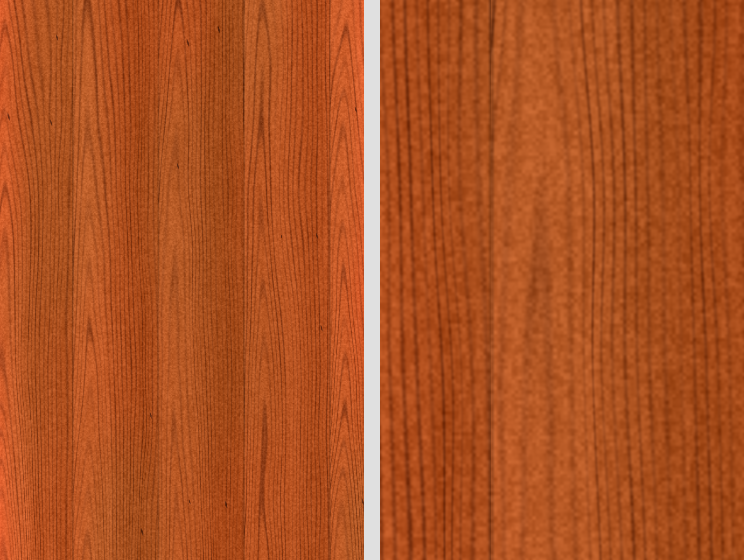
Left, the full canvas; right, a detail of the centre.
This texture is drawn by a WebGL 2 fragment shader. Its source:

```glsl
#version 300 es
precision highp float;
// Cherry wood boards: upright grain with arched growth rings, pores and warm edges.
uniform vec2 u_resolution;
out vec4 fragColor;

float hash(vec2 p) {
    vec3 q = fract(vec3(p.xyx) * 0.1031);
    q += dot(q, q.yzx + 33.33);
    return fract((q.x + q.y) * q.z);
}

float noise(vec2 p) {
    vec2 i = floor(p), f = fract(p);
    f = f * f * (3.0 - 2.0 * f);
    return mix(mix(hash(i), hash(i + vec2(1, 0)), f.x),
               mix(hash(i + vec2(0, 1)), hash(i + vec2(1, 1)), f.x), f.y);
}

// Distance-like field whose level lines are arches that straighten away from the axis.
float ringField(vec2 p, float seed) {
    float axis = 0.018 + 0.016 * hash(vec2(seed, 3.0));
    axis += 0.014 * (noise(vec2(p.y * 3.0, seed)) - 0.5);
    float dx = p.x - axis;
    float slope = mix(0.035, 0.085, hash(vec2(seed, 8.0)));
    float field = sqrt(dx * dx + 0.00008);
    field += slope * (p.y - 0.5) * exp(-dx * dx / 0.004);
    field += 0.022 * (noise(vec2(p.x * 13.0 + seed * 7.0, p.y * 3.2)) - 0.5);
    field += 0.005 * (noise(vec2(p.x * 45.0, p.y * 9.0 + seed * 5.0)) - 0.5);
    return field;
}

// Short dark ticks, one possible per cell.
float flecks(vec2 p) {
    vec2 cell = floor(p / 0.075);
    vec2 center = 0.2 + 0.6 * vec2(hash(cell + 11.0), hash(cell + 27.0));
    vec2 d = p - (cell + center) * 0.075;
    d.x += d.y * 0.25;
    float size = 0.6 + 0.6 * hash(cell + 41.0);
    float shape = length(d / (vec2(0.0022, 0.008) * size));
    return step(0.86, hash(cell + 5.0)) * (1.0 - smoothstep(0.3, 1.0, shape));
}

void main() {
    vec2 p = gl_FragCoord.xy / u_resolution.y;
    float aspect = u_resolution.x / u_resolution.y;

    // Boards
    const float boardWidth = 0.153;
    float boardPos = (p.x - 0.13) / boardWidth;
    float board = floor(boardPos);
    float across = fract(boardPos);
    float seed = board + 5.0;
    vec2 local = vec2(across * boardWidth, p.y);

    // Growth rings, each with its own strength
    float rings = ringField(local, seed) * 135.0;
    rings += 1.2 * noise(vec2(rings * 0.35, seed));
    float ringId = floor(rings);
    float phase = fract(rings);
    float line = pow(0.5 - 0.5 * cos(6.28318 * phase), 3.0);
    line *= 0.3 + 0.7 * hash(vec2(ringId + 60.0, seed));
    line *= 0.6 + 0.6 * noise(vec2(p.x * 60.0, p.y * 14.0));
    float bands = noise(vec2(rings * 0.3, seed + 20.0)) - 0.5;

    // Fibres and pores
    float fibre = noise(vec2(p.x * 230.0, p.y * 12.0)) - 0.5;
    float streak = noise(vec2(p.x * 400.0, p.y * 60.0)) - 0.5;
    float speckle = noise(p * 330.0) + noise(p * 480.0 + 17.0) - 1.0;

    // Broad tone: tan beside the arches, browner toward the far side of each board
    float cloud = noise(vec2(p.x * 7.0, p.y * 2.5) + 4.0) - 0.5;
    float tone = 0.66 - 0.36 * smoothstep(0.1, 0.95, across);
    tone += 0.3 * cloud + 0.3 * bands + 0.2 * fibre + 0.16 * streak;
    tone += 0.14 * (hash(vec2(seed, 14.0)) - 0.5);
    vec3 color = mix(vec3(0.62, 0.285, 0.09), vec3(0.80, 0.415, 0.20), tone);

    // Redder stain in patches and along both outer edges
    float patches = smoothstep(0.4, 0.85, noise(vec2(p.x * 9.0, p.y * 3.0) + 31.0));
    color += vec3(0.025, -0.018, -0.012) * patches;
    float side = exp(-p.x / 0.035) * (0.65 + 0.35 * cos(p.y * 5.0));
    side += 0.8 * exp(-(aspect - p.x) / 0.035) * smoothstep(0.1, 0.6, p.y);
    color += vec3(0.17, 0.015, 0.03) * side;

    // Dark details
    color *= 1.0 - vec3(0.27, 0.33, 0.40) * line;
    color *= 1.0 - vec3(0.45, 0.50, 0.50) * flecks(p);
    float seamDistance = min(across, 1.0 - across) * boardWidth;
    color *= 1.0 - 0.16 * (1.0 - smoothstep(0.0005, 0.0025, seamDistance));
    color += vec3(0.075, 0.06, 0.05) * speckle;

    fragColor = vec4(clamp(color, 0.0, 1.0), 1.0);
}
```
